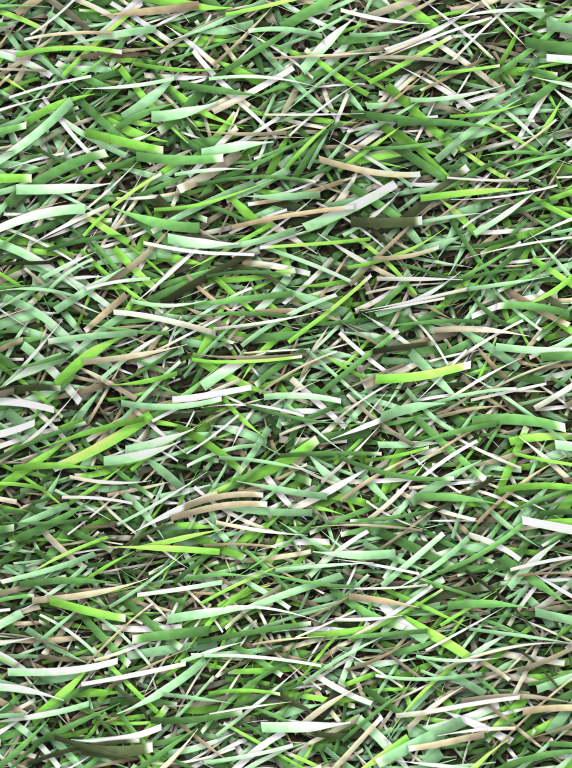
A Shadertoy shader for this texture:

```glsl
// Close view of a mown lawn: green blades tangled with pale straw over dark thatch.
// Turned grids of long cells are stacked and walked from front to back, one bent,
// tapered blade per cell; each blade shades what lies below until nothing shows.

const int   LAYERS       = 14;
const vec2  CELL_BACK    = vec2(0.095, 0.018);  // blade room, in canvas heights
const vec2  CELL_FRONT   = vec2(0.165, 0.026);
const float WIDTH_MIN    = 0.0017;              // blade half widths
const float WIDTH_MAX    = 0.0052;
const float EDGE_SOFT    = 0.0010;
const float LEAN         = 0.25;                // mean blade angle, radians
const float LEAN_SPREAD  = 1.35;
const float SLOPE_SPREAD = 0.22;
const float BEND         = 0.11;
const float FLOW         = 0.035;
const float SHADOW_REACH = 0.0065;
const float SHADOW_DROP  = 0.0025;
const float SHADOW_DEPTH = 0.24;
const float LIGHT_BACK   = 0.74;
const float LIGHT_FRONT  = 1.46;
const float HIDDEN       = 0.03;

const vec3 SOIL       = vec3(0.13, 0.13, 0.09);
const vec3 THATCH     = vec3(0.38, 0.33, 0.27);
const vec3 SHADE      = vec3(0.21, 0.24, 0.16);
const vec3 DEEP_GREEN = vec3(0.30, 0.45, 0.25);
const vec3 LIME       = vec3(0.44, 0.66, 0.27);
const vec3 COOL_GREEN = vec3(0.54, 0.72, 0.53);
const vec3 DRY_OLIVE  = vec3(0.50, 0.50, 0.43);
const vec3 PALE_STRAW = vec3(0.82, 0.84, 0.77);
const vec3 WARM_TINT  = vec3(1.08, 0.97, 0.88);

// Integer hash giving three values in 0..1
vec3 hash3(ivec3 cell) {
    uvec3 v = uvec3(cell) * 1664525u + 1013904223u;
    v.x += v.y * v.z; v.y += v.z * v.x; v.z += v.x * v.y;
    v ^= v >> 16u;
    v.x += v.y * v.z; v.y += v.z * v.x; v.z += v.x * v.y;
    return vec3(v >> 8u) / 16777216.0;
}

vec2 gradientAt(vec2 corner) {
    return hash3(ivec3(ivec2(corner), 911)).xy * 2.0 - 1.0;
}

// Gradient noise, about -0.7..0.7
float gradientNoise(vec2 p) {
    vec2 i = floor(p), f = p - i;
    vec2 u = f * f * (3.0 - 2.0 * f);
    vec2 e = vec2(1.0, 0.0);
    float low  = mix(dot(gradientAt(i), f), dot(gradientAt(i + e.xy), f - e.xy), u.x);
    float high = mix(dot(gradientAt(i + e.yx), f - e.yx),
                     dot(gradientAt(i + e.xx), f - e.xx), u.x);
    return mix(low, high, u.y);
}

// Blade colour from a pick in 0..1, dry kinds first
vec3 bladeColour(float pick, float warmth) {
    vec3 warm = mix(vec3(1.0), WARM_TINT, warmth);
    if (pick < 0.20) return PALE_STRAW * warm;
    if (pick < 0.36) return DRY_OLIVE * warm;
    if (pick < 0.40) return SHADE;
    if (pick < 0.60) return DEEP_GREEN;
    if (pick < 0.76) return LIME;
    return COOL_GREEN;
}

// Adds one blade behind those already laid; open is the light still let through
void layBlade(inout vec3 colour, inout float open, vec2 q, vec3 place, ivec3 id,
              vec2 cell, float depth, float drop, float grain, float soft) {
    // Outline: a sloped, bent strip that narrows to a tip or ends in a blunt cut
    vec3 form = hash3(id + ivec3(0, 0, 100));
    float halfLength = cell.x * (0.25 + 0.22 * form.x);
    float t = q.x / halfLength * (fract(form.z * 91.0) < 0.35 ? -1.0 : 1.0);
    float bend = (fract(form.x * 57.0) - 0.5) * 2.0 * BEND;
    float across = q.y - (form.z - 0.5) * 2.0 * SLOPE_SPREAD * q.x - bend * halfLength * t * t;
    float blunt = step(0.6, fract(form.y * 37.0));
    float width = mix(WIDTH_MIN, WIDTH_MAX, form.y * form.y) * mix(0.85, 1.25, depth);
    width *= place.z < 0.36 ? 0.78 : 1.12;
    width *= mix(1.0, mix(0.15, 0.85, blunt), smoothstep(-0.1, 1.0, t));
    float ends = abs(q.x) - halfLength;

    float shadowGap = max(ends, abs(across + drop) - width);
    float cover = 1.0 - smoothstep(-soft, soft, max(ends, abs(across) - width));
    if (cover > 0.0) {
        // Fold, grain, dim root and dry cut tip
        vec3 tone = hash3(id + ivec3(0, 0, 200));
        float light = mix(LIGHT_BACK, LIGHT_FRONT, depth) * mix(0.76, 1.24, tone.x);
        light *= 1.0 + 0.14 * clamp(across / width, -1.0, 1.0) + 0.16 * grain;
        light *= mix(0.78, 1.08, smoothstep(-1.0, 0.2, t));
        vec2 patchAt = vec2(id.xy) * cell * 5.0 + 7.0;
        float pick = clamp(place.z + 0.35 * gradientNoise(patchAt), 0.0, 0.999);
        vec3 blade = bladeColour(pick, tone.y);
        blade = mix(blade, PALE_STRAW, blunt * 0.7 * smoothstep(0.72, 1.0, t));
        colour += open * cover * min(blade * light, vec3(0.97));
    }
    open *= (1.0 - cover) * (1.0 - SHADOW_DEPTH * (1.0 - smoothstep(-0.001, SHADOW_REACH, shadowGap)));
}

void mainImage(out vec4 fragColor, in vec2 fragCoord) {
    vec2 p = fragCoord / iResolution.y;
    float soft = max(EDGE_SOFT, 0.6 / iResolution.y);
    float grain = gradientNoise(p * vec2(90.0, 140.0));
    vec2 flow = vec2(gradientNoise(p * 3.0), gradientNoise(p * 3.5 + 20.0));
    vec2 bent = p + FLOW * flow;

    // Blades, front to back
    vec3 colour = vec3(0.0);
    float open = 1.0;
    for (int layer = LAYERS - 1; layer >= 0; layer--) {
        if (open < HIDDEN) break;
        float depth = float(layer) / float(LAYERS - 1);
        float s = 2.0 * fract(float(layer) * 0.618 + 0.3) - 1.0;
        float angle = LEAN + LEAN_SPREAD * s * (0.45 + 0.55 * s * s);
        vec2 axis = vec2(cos(angle), sin(angle));
        vec2 cell = mix(CELL_BACK, CELL_FRONT, depth * depth);
        vec2 local = vec2(dot(bent, axis), dot(bent, vec2(-axis.y, axis.x))) + float(layer) * 0.37;
        ivec2 home = ivec2(floor(local / cell - vec2(0.5, 1.0)));
        for (int k = 0; k < 6; k++) {
            ivec3 id = ivec3(home + ivec2(k % 2, k / 2), layer);
            vec3 place = hash3(id);
            vec2 q = local - (vec2(id.xy) + place.xy) * cell;
            if (abs(q.x) < 0.5 * cell.x)
                layBlade(colour, open, q, place, id, cell, depth, SHADOW_DROP * axis.x, grain, soft);
        }
    }

    // Thatch floor and broad uneven light
    colour += open * mix(SOIL, THATCH, smoothstep(-0.4, 0.6, grain));
    colour *= 1.03 + 0.2 * flow.x;
    fragColor = vec4(clamp(colour, 0.0, 1.0), 1.0);
}
```
